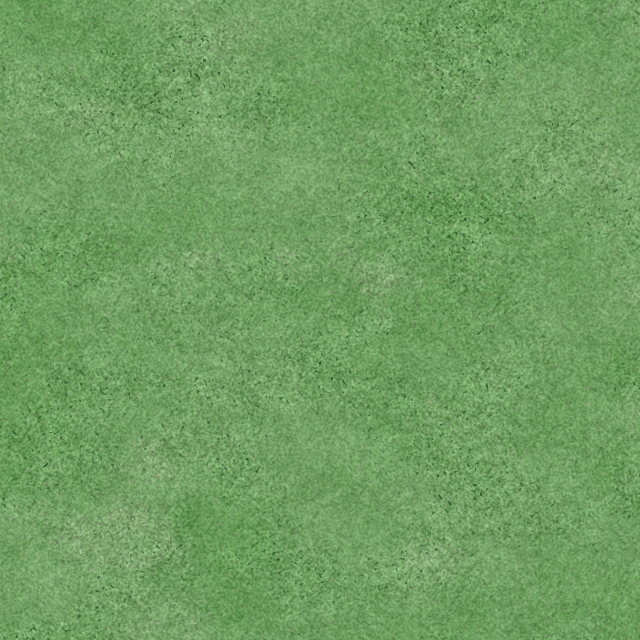
Write a three.js fragment shader that draws this texture.

```glsl
// Short mown lawn seen from above: fine green grain, faint worn patches, dark and pale flecks.
varying vec2 vUv;

#define TURF_COLOR vec3(0.437, 0.625, 0.376)
#define PALE_COLOR vec3(0.565, 0.680, 0.505)
#define DRY_COLOR vec3(0.480, 0.565, 0.420)
#define SHADE_COLOR vec3(0.150, 0.320, 0.150)
#define STRAW_COLOR vec3(0.770, 0.790, 0.690)
#define GRAIN_SCALE 200.0
#define CLUMP_SCALE 80.0
#define PATCH_SCALE 4.0
#define GRAIN_CONTRAST 0.150
#define SHADE_AMOUNT 0.85
#define STRAW_AMOUNT 0.75

// Unit gradient at a lattice point
vec2 gradientAt(vec2 cell) {
  vec3 p = fract(cell.xyx * vec3(0.1031, 0.1030, 0.0973));
  p += dot(p, p.yzx + 33.33);
  float angle = 6.28318 * fract((p.x + p.y) * p.z);
  return vec2(cos(angle), sin(angle));
}

// Gradient noise, about -0.7 to 0.7
float gradientNoise(vec2 p) {
  vec2 cell = floor(p);
  vec2 f = fract(p);
  vec2 w = f * f * f * (f * (f * 6.0 - 15.0) + 10.0);
  float a = dot(gradientAt(cell), f);
  float b = dot(gradientAt(cell + vec2(1.0, 0.0)), f - vec2(1.0, 0.0));
  float c = dot(gradientAt(cell + vec2(0.0, 1.0)), f - vec2(0.0, 1.0));
  float d = dot(gradientAt(cell + 1.0), f - 1.0);
  return mix(mix(a, b, w.x), mix(c, d, w.x), w.y);
}

// One layer of noise on its own turned and shifted lattice
float layer(float scale, float turn) {
  float c = cos(turn);
  float s = sin(turn);
  return gradientNoise(mat2(c, s, -s, c) * vUv * scale + 400.0 + 37.0 * turn);
}

// Layered noise; each octave is turned to hide the lattice
float fbm(vec2 p) {
  float sum = 0.0;
  float amplitude = 1.0;
  for (int i = 0; i < 5; i++) {
    sum += amplitude * gradientNoise(p);
    p = mat2(1.6, 1.2, -1.2, 1.6) * p + 17.3;
    amplitude *= 0.65;
  }
  return sum;
}

void main() {
  // Broad patches, slightly wider than tall
  vec2 patchUv = vUv * PATCH_SCALE * vec2(0.9, 1.2);
  float worn = smoothstep(0.1, 0.85, fbm(patchUv + 3.7));
  float rough = smoothstep(-0.4, 0.65, fbm(patchUv * 1.3 + 41.2));
  float lush = fbm(patchUv * 0.8 + 77.5);

  // Grain of the blades, over small clumps and tufts
  float grain = layer(GRAIN_SCALE, 0.6) + 0.6 * layer(GRAIN_SCALE * 1.5, 2.3);
  float clump = layer(CLUMP_SCALE, 1.1);
  float tuft = layer(CLUMP_SCALE * 0.4, 1.9) + layer(CLUMP_SCALE * 0.17, 0.4);
  float tone = grain + 0.6 * clump + 0.3 * tuft;

  vec3 color = TURF_COLOR + GRAIN_CONTRAST * mix(0.75, 1.2, rough) * tone;
  color -= vec3(0.055, 0.030, 0.055) * lush;

  // Worn pale patches and scattered dry blades
  color = mix(color, PALE_COLOR + 0.2 * tone, 0.5 * worn);
  float dry = smoothstep(0.08, 0.5, layer(CLUMP_SCALE * 1.6, 2.8));
  color = mix(color, DRY_COLOR + 0.13 * tone, dry * (0.4 + 0.4 * worn));

  // Dark gaps between blades, denser on rough ground
  float gaps = layer(GRAIN_SCALE * 0.85, 0.9) + 0.25 * layer(CLUMP_SCALE * 0.7, 2.1);
  float shade = smoothstep(0.28, 0.54, gaps);
  color = mix(color, SHADE_COLOR, SHADE_AMOUNT * shade * mix(0.3, 1.0, rough));

  // Pale straw flecks, mostly on worn ground
  float fleck = layer(GRAIN_SCALE * 0.9, 1.4) + 0.2 * layer(CLUMP_SCALE * 0.5, 0.7);
  float straw = smoothstep(0.34, 0.58, fleck);
  color = mix(color, STRAW_COLOR, STRAW_AMOUNT * straw * mix(0.25, 1.0, worn));

  gl_FragColor = vec4(color, 1.0);
}
```
